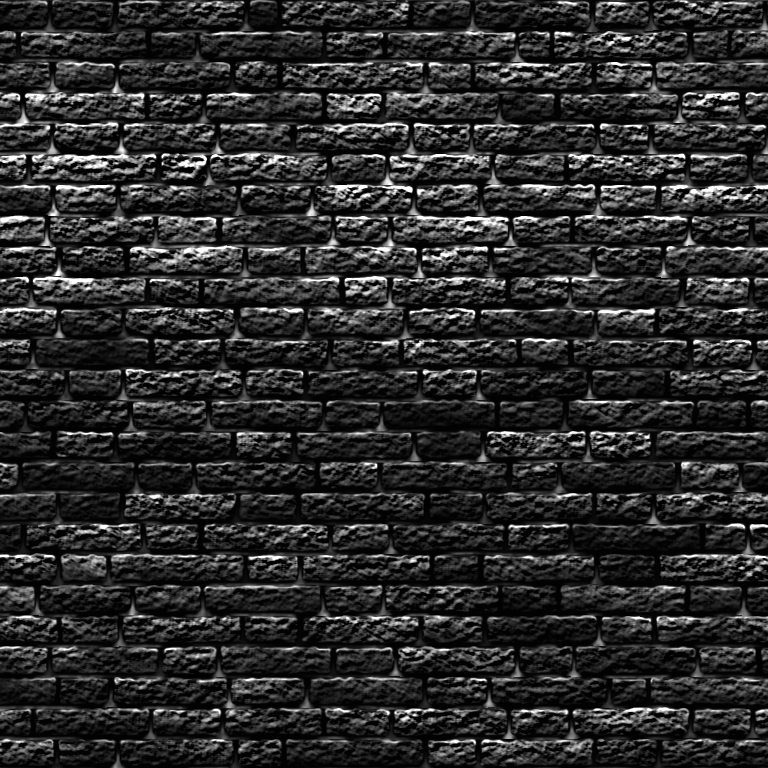
Reproduce this texture procedurally as a Shadertoy shader.

```glsl
// Dark weathered brick wall in alternating long and short bricks, lit from above.
// Each row is cut at jittered joints; a rounded-box distance shapes the brick,
// the slope of layered noise lights its face, and pale mortar catches in the gaps.

const float ROWS = 24.95;         // brick rows over the canvas height
const float PAIR = 0.234;         // width of one long plus one short brick
const float LONG_SHARE = 0.66;    // part of a pair taken by the long brick
const float START = 0.387;        // left end of a long brick in even rows
const float ROW_JITTER = 0.022;   // sideways wander of whole rows
const float JOINT_JITTER = 0.08;  // wander of single joints, in pairs
const float GAP = 0.085;          // half joint width, in rows
const float TOP = 0.04;           // brick extent within its row
const float BOTTOM = 0.86;
const float CORNER = 0.10;
const float BASE = 0.165;         // mean brightness of a brick face
const float RELIEF = 1.35;        // strength of the surface lighting
const float RIM_WIDTH = 0.045;    // bright upper edge, in rows
const float PALE_CHANCE = 0.04;   // share of pale short bricks
const vec3 WALL_BLACK = vec3(0.008);
const vec3 MORTAR = vec3(0.62);
const vec3 STONE = vec3(1.0);

float hash(vec2 p) {
    return fract(sin(dot(p, vec2(127.1, 311.7))) * 43758.55);
}

float noise(vec2 p) {
    vec2 i = floor(p), f = fract(p);
    f = f * f * (3.0 - 2.0 * f);
    return mix(mix(hash(i), hash(i + vec2(1, 0)), f.x),
               mix(hash(i + vec2(0, 1)), hash(i + vec2(1, 1)), f.x), f.y);
}

float fbm(vec2 p) {
    float sum = 0.0, weight = 0.5;
    for (int i = 0; i < 3; i++) {
        sum += weight * noise(p);
        p = mat2(1.8, 0.7, -0.7, 1.8) * p + 17.3;
        weight *= 0.62;
    }
    return sum;
}

// Position of joint k in pairs: even joints open a long brick, odd ones a short.
float joint(float k, float row) {
    float t = 2.0 * hash(vec2(k, row + 40.0)) - 1.0;
    return floor(k * 0.5) + LONG_SHARE * mod(k, 2.0) + JOINT_JITTER * t * t * t;
}

float roundedBox(vec2 p, vec2 halfSize, float r) {
    vec2 q = abs(p) - halfSize + r;
    return length(max(q, 0.0)) + min(max(q.x, q.y), 0.0) - r;
}

void mainImage(out vec4 fragColor, in vec2 fragCoord) {
    vec2 uv = fragCoord / iResolution.y;

    // Wall coordinates in row heights, y running down, with slightly wavy courses
    vec2 q = vec2(uv.x, 1.0 - uv.y) * ROWS;
    vec2 wall = q + 0.07 * (vec2(noise(q * 1.3), noise(q * 1.1 + 31.0)) - 0.5);
    float row = floor(wall.y);
    float down = wall.y - row;

    // Find the brick between joints k and k + 1
    float shift = START - 0.5 * PAIR * mod(row, 2.0)
                + ROW_JITTER * (hash(vec2(row, 7.0)) - 0.5);
    float s = (wall.x / ROWS - shift) / PAIR;
    float k = 2.0 * floor(s) + step(LONG_SHARE, fract(s));
    if (s < joint(k, row)) k -= 1.0;
    else if (s > joint(k + 1.0, row)) k += 1.0;
    float scale = PAIR * ROWS;
    float left = (s - joint(k, row)) * scale;
    float right = (joint(k + 1.0, row) - s) * scale;

    // Rounded brick with lightly chipped edges
    vec2 id = vec2(k, row);
    vec2 halfSize = vec2(0.5 * (left + right) - GAP, 0.5 * (BOTTOM - TOP));
    vec2 local = vec2(0.5 * (left - right), down - 0.5 * (TOP + BOTTOM));
    float edge = roundedBox(local, halfSize, CORNER) + 0.08 * (noise(q * 5.0) - 0.5);
    float brick = smoothstep(0.03, -0.05, edge);

    // Rough face: slopes that turn upward catch the light
    vec2 grain = q * vec2(3.6, 5.6) + 9.0 * hash(id + 3.0);
    float slope = fbm(grain) - fbm(grain - vec2(0.15, 0.55));
    float blotch = 0.55 + 0.9 * noise(q * vec2(0.9, 1.6) + 50.0);
    float rough = mix(0.6, 1.3, hash(id + 11.0));
    float face = BASE + RELIEF * rough * slope;
    float pale = step(1.0 - PALE_CHANCE, hash(id + 23.0)) * mod(k, 2.0);
    face += pale * 0.3 * noise(q * 9.0);

    // Tone per brick, brighter band high on the wall, shade toward the underside
    float tone = mix(0.5, 1.4, hash(id + 5.0));
    float band = smoothstep(0.52, 0.66, uv.y) * smoothstep(0.98, 0.84, uv.y);
    float zone = mix(0.88, 1.5, band);
    float shade = mix(1.4, 0.5, smoothstep(TOP, BOTTOM, down));
    float light = max(face, 0.0) * blotch * mix(tone, 1.2, pale) * zone * shade;
    light /= 1.0 + 0.25 * light;

    // Thin worn rim that follows the upper edge and its corners
    float rimOffset = (edge + 0.035) / RIM_WIDTH;
    float rim = exp(-rimOffset * rimOffset) * smoothstep(0.24, 0.10, down);
    float wear = 0.12 + 0.6 * smoothstep(0.3, 0.85, noise(q * vec2(1.8, 2.5) + 12.0));
    float rimLight = rim * wear * zone * mix(0.5, 1.0, tone);

    // Mortar: faint in the joints, flaring into pale tufts on the ledge below
    float nearest = min(left, right);
    float jointId = k + step(right, left);
    float fall = smoothstep(0.60, 1.0, down);
    float spread = GAP + 0.24 * fall * fall;
    float tuft = smoothstep(spread, 0.1 * spread, nearest) * smoothstep(0.3, 0.95, down);
    tuft *= smoothstep(0.1, 0.9, hash(vec2(jointId, row + 90.0)));
    float crumbs = 0.5 + 0.8 * noise(q * 7.0);
    float ledge = smoothstep(0.90, 1.0, down) + smoothstep(0.06, 0.0, down);
    ledge *= 0.5 * smoothstep(0.4, 0.85, noise(q * vec2(1.4, 0.6) + 70.0));
    vec3 gapColor = WALL_BLACK + MORTAR * crumbs * zone * max(tuft, ledge);

    vec3 color = mix(gapColor, WALL_BLACK + STONE * light, brick) + STONE * rimLight;
    fragColor = vec4(clamp(color, 0.0, 1.0), 1.0);
}
```
